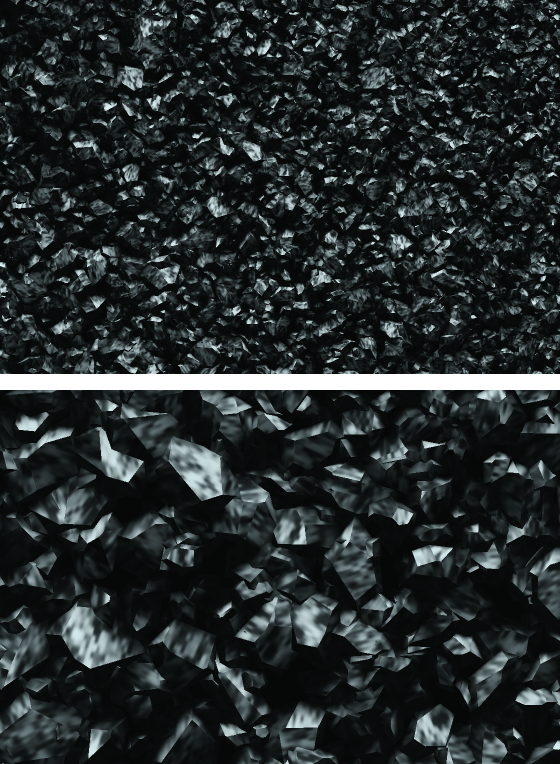
Top, the full canvas; bottom, a detail of the centre.
Reproduce this texture procedurally as a Shadertoy shader.

```glsl
#define STONE_SIZE 0.052
#define VANISHING vec2(2.75, 2.5)
#define GAIN 2.3
#define GRAIN_SCALE 5.0
#define SHADOW_REACH 0.3
#define GAP_COLOR vec3(0.022, 0.029, 0.029)
#define COAL_TINT vec3(0.84, 1.0, 1.03)
#define GLINT_TINT vec3(0.91, 1.0, 1.01)
#define TAU 6.2831853

struct Surface {
    float height;   // stacked height of the visible stone
    float rim;      // height above the foot of that stone
    vec2 lean;      // horizontal part of the facet normal
    float gloss;    // random value of the facet
};

vec3 hash3(vec2 p) {
    vec3 q = fract(p.xyx * vec3(0.1031, 0.1030, 0.0973));
    q += dot(q, q.yxz + 33.33);
    return fract((q.xxy + q.yzz) * q.zyx);
}

float noise(vec2 p) {
    vec2 i = floor(p), f = fract(p);
    f = f * f * (3.0 - 2.0 * f);
    float low = mix(hash3(i).x, hash3(i + vec2(1, 0)).x, f.x);
    float high = mix(hash3(i + vec2(0, 1)).x, hash3(i + vec2(1, 1)).x, f.x);
    return mix(low, high, f.y);
}

mat2 rotation(float a) {
    float c = cos(a), s = sin(a);
    return mat2(c, s, -s, c);
}

// Scatter faceted convex stones on a grid, keeping the highest one
void addStones(vec2 place, float scale, float lift, float share, inout Surface top) {
    vec2 q = place * scale, cell = floor(q);
    for (int j = -1; j <= 1; j++)
    for (int i = -1; i <= 1; i++) {
        vec2 id = cell + vec2(i, j);
        vec2 seed = id + 37.3 * scale + 300.0;
        vec3 a = hash3(seed), b = hash3(seed + vec2(71.7, 13.1));
        vec2 d = q - id - 0.5 - 0.6 * (a.xy - 0.5);
        if (b.z > share || dot(d, d) > 1.44) continue;

        mat2 turn = rotation(TAU * a.z);
        vec2 stretch = vec2(1.0, 1.0 + 0.75 * b.x);
        vec2 p = (turn * d) * stretch;
        float radius = mix(0.5, 0.85, b.y);

        // Tilted top plane cut by six side planes
        vec3 t = hash3(seed + vec2(5.9, 47.3));
        vec2 grad = 0.9 * (t.xy - 0.5);
        float h = 0.32 + dot(grad, p), gloss = t.z;
        for (int k = 0; k < 6; k++) {
            vec3 f = hash3(seed + float(k + 1) * vec2(17.3, 5.1));
            float angle = (float(k) + 0.8 * f.x) * TAU / 6.0;
            vec2 dir = vec2(cos(angle), sin(angle));
            float steep = mix(0.45, 2.0, f.y);
            float side = (radius * (0.72 + 0.28 * f.z) - dot(dir, p)) * steep;
            if (side < h) {
                h = side;
                grad = -steep * dir;
                gloss = fract(7.0 * (f.x + f.z));
            }
        }
        float height = h + lift + 0.5 * fract(5.0 * (a.x + b.y));
        if (h > 0.0 && height > top.height)
            top = Surface(height, h, -(grad * stretch) * turn, gloss);
    }
}

Surface heap(vec2 place) {
    Surface top = Surface(0.0, 0.0, vec2(0), 0.0);
    addStones(place, 1.8, -0.1, 0.9, top);
    addStones(place, 1.0, 0.0, 1.0, top);
    addStones(place, 0.56, 0.0, 0.2, top);
    return top;
}

vec3 shade(vec2 uv) {
    // Conformal map: stones shrink towards the vanishing point
    vec2 z = VANISHING - uv;
    vec2 place = length(VANISHING - vec2(0.75, 0.5)) / STONE_SIZE
               * vec2(log(length(z)), atan(z.y, z.x));
    vec2 up = -normalize(z.yx);
    Surface s = heap(place);

    // Fractured grain, streaked along a direction of each facet
    vec2 g = rotation(TAU * s.gloss) * place * GRAIN_SCALE * vec2(0.7, 1.4);
    float grain = 0.55 * noise(g + 90.0 * s.gloss + 400.0) + 0.45 * noise(2.3 * g + 700.0);

    // Light from above, with soft shadows and dark gaps
    vec3 normal = normalize(vec3(s.lean, 1.0));
    float facing = dot(normal, normalize(vec3(up, 0.8))) + 0.5 * (grain - 0.5);
    float diffuse = pow(max(facing, 0.0), 2.0);
    float blocker = heap(place + up * SHADOW_REACH).height;
    float lit = smoothstep(-0.2, 0.15, s.height + 0.7 * SHADOW_REACH - blocker);
    lit *= smoothstep(0.2, 0.7, s.height) * smoothstep(-0.06, 0.1, s.rim);
    lit *= 0.7 + 0.6 * noise(place * 0.22 + 500.0);

    float shine = 0.1 + 0.9 * s.gloss * s.gloss;
    float light = GAIN * diffuse * shine * lit * (0.25 + 1.3 * smoothstep(0.2, 0.8, grain));
    light = 0.9 * (1.0 - exp(-1.15 * light)) + 0.025 * grain * step(0.001, s.rim);
    return GAP_COLOR + light * mix(COAL_TINT, GLINT_TINT, smoothstep(0.2, 0.8, light));
}

void mainImage(out vec4 fragColor, in vec2 fragCoord) {
    // Four samples per pixel smooth the edges
    vec3 color = vec3(0);
    for (int n = 0; n < 4; n++) {
        vec2 offset = 0.5 * vec2(n & 1, n >> 1) - 0.25;
        color += shade((fragCoord + offset) / iResolution.y);
    }
    fragColor = vec4(color / 4.0, 1.0);
}
```
